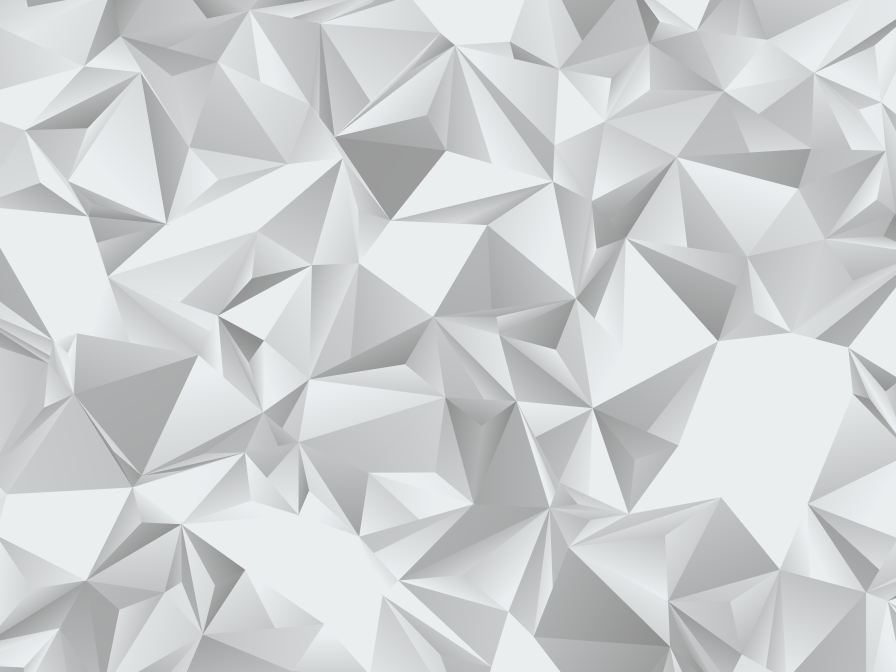
Write a Shadertoy shader that draws this background.

```glsl
// Pale low-poly backdrop: a rotated, jittered grid is split into triangles,
// some of them cut again into two or three smaller facets. Each facet carries
// its own linear grey gradient; noise leaves small clusters of them blank.

const float ROWS = 8.7;            // grid cells per canvas height
const float TILT = 0.42;           // grid rotation in radians
const float JITTER = 0.90;         // vertex scatter inside a cell
const float FAN_SHARE = 0.24;      // share of triangles cut in three
const float HALVED_SHARE = 0.28;   // share of triangles cut in two
const float BLANK_LEVEL = 0.37;    // density below which facets are blank
const float MAX_DARKNESS = 0.36;
const vec3 PAPER = vec3(0.921, 0.933, 0.939);
const vec3 SHADOW = vec3(0.555, 0.555, 0.555);

vec3 hash3(vec3 p) {
    p = fract(p * vec3(0.1031, 0.1030, 0.0973));
    p += dot(p, p.yxz + 33.33);
    return fract((p.xxy + p.yxx) * p.zyx);
}

float valueNoise(vec2 p) {
    vec2 i = floor(p), f = fract(p);
    f = f * f * (3.0 - 2.0 * f);
    float a = hash3(vec3(i, 71.0)).x;
    float b = hash3(vec3(i + vec2(1, 0), 71.0)).x;
    float c = hash3(vec3(i + vec2(0, 1), 71.0)).x;
    float d = hash3(vec3(i + vec2(1, 1), 71.0)).x;
    return mix(mix(a, b, f.x), mix(c, d, f.x), f.y);
}

float cross2(vec2 a, vec2 b) { return a.x * b.y - a.y * b.x; }

float edgeDistance(vec2 p, vec2 a, vec2 b) {
    return cross2(b - a, p - a) / max(length(b - a), 1e-4);
}

// True when c and d lie on opposite sides of the line through a and b.
bool separates(vec2 a, vec2 b, vec2 c, vec2 d) {
    return cross2(b - a, c - a) * cross2(b - a, d - a) < 0.0;
}

vec2 gridVertex(vec2 cell) {
    return cell + 0.5 + JITTER * (hash3(vec3(cell, 5.0)).xy - 0.5);
}

// One facet: x = darkness times coverage, y = coverage.
vec2 facet(vec2 p, vec2 a, vec2 b, vec2 c, vec3 seed, bool blank, float pixel) {
    float area = cross2(b - a, c - a);
    if (abs(area) < 1e-4) return vec2(0.0);
    float inside = sign(area) * min(edgeDistance(p, a, b),
                   min(edgeDistance(p, b, c), edgeDistance(p, c, a)));
    float coverage = clamp(0.5 + inside / pixel, 0.0, 1.0);

    vec3 corner = vec3(cross2(b - p, c - p), cross2(c - p, a - p),
                       cross2(a - p, b - p)) / area;
    vec3 slope = (hash3(seed + 17.0) - 0.5) * 0.20;
    float base = 0.04 + 0.255 * pow(hash3(seed).x, 1.6);
    float darkness = base + dot(clamp(corner, 0.0, 1.0), slope);
    darkness = blank ? 0.0 : clamp(darkness, 0.0, MAX_DARKNESS);
    return vec2(darkness, 1.0) * coverage;
}

// A grid triangle, drawn whole or cut around a hub inside it or on one side.
vec2 triangle(vec2 p, vec2 a, vec2 b, vec2 c, vec3 seed, float pixel) {
    vec3 pick = hash3(seed + 40.0);
    float chance = mix(hash3(vec3(seed.xy, 13.0)).y, pick.y, 0.4);
    float density = mix(valueNoise((a + b + c) * 0.22 + 3.7), chance, 0.5);
    bool blank = density < BLANK_LEVEL;
    if (blank || pick.x > FAN_SHARE + HALVED_SHARE)
        return facet(p, a, b, c, seed, blank, pixel);

    vec3 w = 0.5 + hash3(seed + 60.0);
    if (pick.x > FAN_SHARE) w.z = 0.0;
    vec2 hub = (a * w.x + b * w.y + c * w.z) / (w.x + w.y + w.z);
    return facet(p, a, b, hub, seed + vec3(0, 0, 20), false, pixel)
         + facet(p, b, c, hub, seed + vec3(0, 0, 23), false, pixel)
         + facet(p, c, a, hub, seed + vec3(0, 0, 26), false, pixel);
}

// Two triangles per cell, split along a diagonal that keeps them apart.
vec2 cellFacets(vec2 p, vec2 cell, float pixel) {
    vec2 a = gridVertex(cell);
    vec2 b = gridVertex(cell + vec2(1, 0));
    vec2 c = gridVertex(cell + vec2(1, 1));
    vec2 d = gridVertex(cell + vec2(0, 1));
    bool splitAC = separates(a, c, b, d)
        && (!separates(b, d, a, c) || hash3(vec3(cell, 9.0)).x > 0.5);
    vec3 first = vec3(cell, 1.0), second = vec3(cell, 2.0);
    if (splitAC)
        return triangle(p, a, b, c, first, pixel)
             + triangle(p, a, c, d, second, pixel);
    return triangle(p, a, b, d, first, pixel)
         + triangle(p, b, c, d, second, pixel);
}

void mainImage(out vec4 fragColor, in vec2 fragCoord) {
    float pixel = ROWS / iResolution.y;
    float cs = cos(TILT), sn = sin(TILT);
    vec2 p = mat2(cs, sn, -sn, cs) * (fragCoord * pixel) + vec2(23.0, 31.0);

    // Sum the covering facets, then normalise so shared edges stay seamless.
    vec2 sum = vec2(0.0);
    for (int y = -1; y <= 0; y++)
        for (int x = -1; x <= 0; x++)
            sum += cellFacets(p, floor(p) + vec2(x, y), pixel);

    float darkness = sum.x / max(sum.y, 1e-3);
    fragColor = vec4(mix(PAPER, SHADOW, darkness / MAX_DARKNESS), 1.0);
}
```
